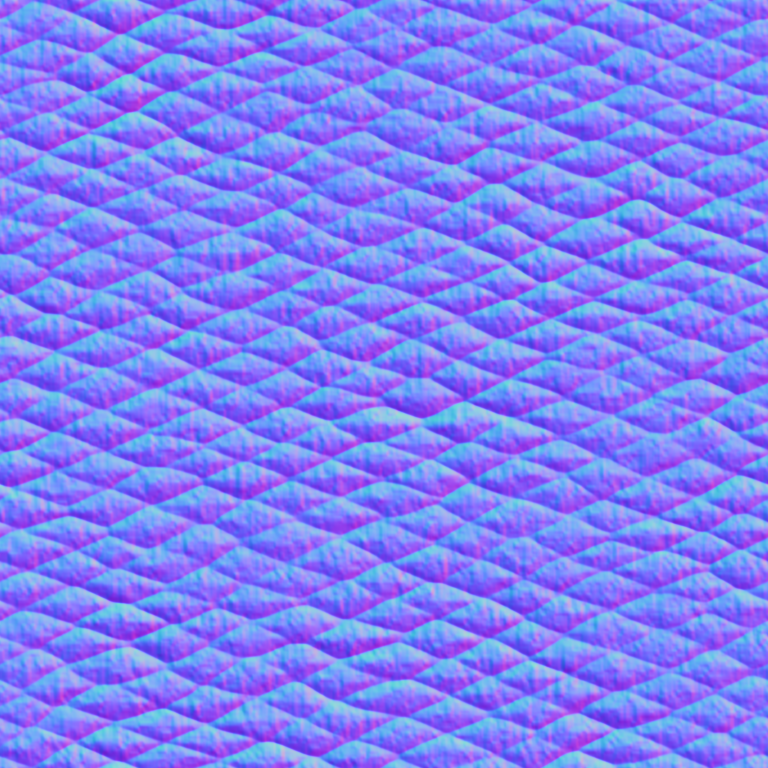
Give the GLSL for this texture map, as a Shadertoy shader.

```glsl
// Tangent-space normal map of a rough woven or scaly surface: slanted rows of
// lens-shaped bumps on a skewed lattice, jittered, with fine fibrous wrinkles.
// A tileable height field is built first, then differentiated into normals.

// Integer hash giving two values in 0..1
vec2 hash2(vec2 p) {
    uvec2 n = uvec2(ivec2(p)) * uvec2(1597334673u, 3812015801u);
    uint h = n.x ^ n.y;
    h = (h ^ (h >> 15)) * 2246822519u;
    h = (h ^ (h >> 13)) * 3266489917u;
    h ^= h >> 16;
    return vec2(h & 65535u, h >> 16) / 65535.0;
}

// Smooth value noise that repeats over the canvas
float tiledNoise(vec2 uv, vec2 period) {
    vec2 p = uv * period;
    vec2 i = floor(p);
    vec2 f = fract(p);
    f = f * f * f * (f * (f * 6.0 - 15.0) + 10.0);
    float a = hash2(mod(i, period)).x;
    float b = hash2(mod(i + vec2(1, 0), period)).x;
    float c = hash2(mod(i + vec2(0, 1), period)).x;
    float d = hash2(mod(i + vec2(1, 1), period)).x;
    return mix(mix(a, b, f.x), mix(c, d, f.x), f.y);
}

// Soft union of domes around the jittered lattice points
float bumpHeight(vec2 uv) {
    vec2 warp = vec2(tiledNoise(uv, vec2(9)), tiledNoise(uv + 0.37, vec2(11))) - 0.5;
    vec2 lattice = mat2(9, 8, -19, 20) * uv + vec2(0.14, 0.10) + 0.3 * warp;
    vec2 base = floor(lattice + 0.5);
    float total = 0.0;
    for (int j = -1; j <= 1; j++) {
        for (int i = -1; i <= 1; i++) {
            vec2 cell = base + vec2(i, j);
            // The lattice holds 332 bumps, so wrapped ids make the edges meet
            vec2 id = mod(vec2(20.0 * cell.x + 19.0 * cell.y,
                               9.0 * cell.y - 8.0 * cell.x), 332.0);
            vec2 jitter = hash2(id) - 0.5;
            float lift = 0.09 * (hash2(id + 400.0).x - 0.5);
            vec2 d = lattice - cell - 0.26 * jitter;
            d *= d;
            total += exp(30.0 * (lift - length(d)));
        }
    }
    return log(total) / 30.0;
}

float surfaceHeight(vec2 uv) {
    float bumps = bumpHeight(uv);
    float relief = mix(0.019, 0.036, tiledNoise(uv, vec2(6, 7)));

    // Upright fibres, strongest on the crowns, over a finer grain
    float crown = smoothstep(-0.35, -0.05, bumps);
    float fibres = tiledNoise(uv, vec2(118, 52)) * mix(0.0015, 0.0028, crown);
    float grain = tiledNoise(uv + 0.21, vec2(170, 150)) * 0.0012;
    float lumps = tiledNoise(uv + 0.63, vec2(42, 64)) * 0.0026;
    return relief * bumps + fibres + grain + lumps;
}

void mainImage(out vec4 fragColor, in vec2 fragCoord) {
    vec2 uv = fragCoord / iResolution.xy;

    // Central differences give the slope
    vec2 e = vec2(0.0012, 0.0);
    vec2 slope = vec2(surfaceHeight(uv + e.xy) - surfaceHeight(uv - e.xy),
                      surfaceHeight(uv + e.yx) - surfaceHeight(uv - e.yx)) / (2.0 * e.x);

    // Pack the unit normal into colour
    vec3 normal = normalize(vec3(-slope, 1.0));
    fragColor = vec4(normal * 0.5 + 0.5, 1.0);
}
```
